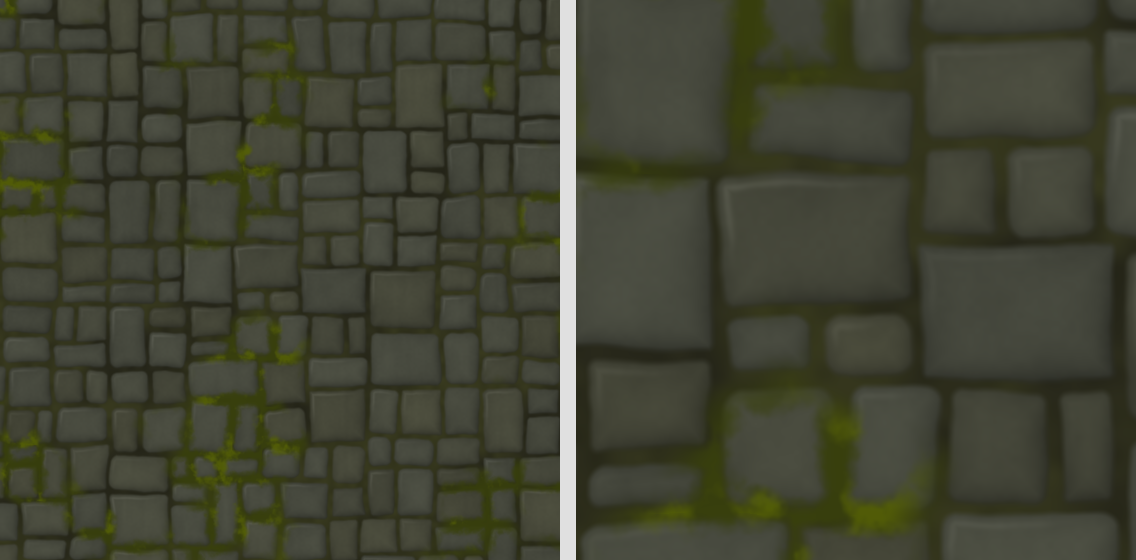
Left: the whole. Right: its middle third, enlarged.
Write a Shadertoy shader that draws this texture.

```glsl
// Old dim wall of irregular grey-olive stones with dark mortar and moss.
// Interlocking rectangles come from a jittered pinwheel grid, some split again;
// each becomes a rounded, slightly tilted block with worn, shaded edges.

#define GRID 9.0          // cells across the canvas height
#define JITTER 0.66       // shift of the grid lines, in cells
#define GAP 0.034         // typical half width of a joint, in cells
#define WOBBLE 0.10       // waviness of the stone edges
#define TILT 0.09         // range of stone rotation, radians
#define SOFT 0.024        // softness of the stone outline
#define MOSS_LEVEL 0.57   // noise level above which moss grows
#define STONE_GREY vec3(0.282, 0.291, 0.247)
#define STONE_OLIVE vec3(0.282, 0.283, 0.212)
#define MORTAR_DARK vec3(0.150, 0.150, 0.100)
#define MORTAR_OLIVE vec3(0.205, 0.210, 0.112)
#define MOSS_GREEN vec3(0.220, 0.250, 0.045)

float hash(vec2 p) {
    vec3 q = fract(p.xyx * 0.1031);
    q += dot(q, q.yzx + 33.33);
    return fract((q.x + q.y) * q.z);
}

float noise(vec2 p) {
    vec2 i = floor(p), f = fract(p);
    f = f * f * (3.0 - 2.0 * f);
    return mix(mix(hash(i), hash(i + vec2(1, 0)), f.x),
               mix(hash(i + vec2(0, 1)), hash(i + vec2(1, 1)), f.x), f.y);
}

float fbm(vec2 p) {
    float sum = 0.0, amp = 0.533;
    for (int i = 0; i < 4; i++) {
        sum += amp * noise(p);
        p = mat2(1.6, 1.2, -1.2, 1.6) * p + 7.3;
        amp *= 0.5;
    }
    return sum;
}

float lineShift(vec2 v) { return (hash(v + 51.0) - 0.5) * JITTER; }

// Finds the rectangle (lo, hi) around p and a seed for its stone.
void findStone(vec2 p, out vec2 lo, out vec2 hi, out vec2 seed) {
    lo = floor(p); hi = lo + 1.0; seed = lo;
    for (int j = -1; j <= 1; j++)
    for (int i = -1; i <= 1; i++) {
        vec2 cell = floor(p) + vec2(i, j);
        float a = lineShift(cell), b = lineShift(cell + vec2(1, 0));
        float c = lineShift(cell + vec2(0, 1)), d = lineShift(cell + 1.0);
        bool even = mod(cell.x + cell.y, 2.0) < 0.5;
        vec2 l = cell + (even ? vec2(a, b) : vec2(c, a));
        vec2 h = cell + 1.0 + (even ? vec2(d, c) : vec2(b, d));
        if (all(greaterThanEqual(p, l)) && all(lessThan(p, h))) {
            lo = l; hi = h; seed = cell;
        }
    }
    // Split long stones across their longer side
    for (int k = 0; k < 2; k++) {
        vec2 size = hi - lo;
        float chance = smoothstep(0.65, 1.45, max(size.x, size.y));
        if (hash(seed + 17.7) > chance) break;
        float at = mix(0.34, 0.66, hash(seed + 5.1));
        vec2 cut = lo + size * at;
        bool upper;
        if (size.x > size.y) {
            upper = p.x > cut.x;
            if (upper) lo.x = cut.x; else hi.x = cut.x;
        } else {
            upper = p.y > cut.y;
            if (upper) lo.y = cut.y; else hi.y = cut.y;
        }
        seed += upper ? vec2(91.3, 37.7) : vec2(43.1, 71.9);
    }
}

float roundBox(vec2 p, vec2 b, float r) {
    vec2 q = abs(p) - b + r;
    return length(max(q, 0.0)) + min(max(q.x, q.y), 0.0) - r;
}

void mainImage(out vec4 fragColor, in vec2 fragCoord) {
    vec2 uv = fragCoord / iResolution.y;
    vec2 p = uv * GRID + 20.0;
    vec2 warped = p + WOBBLE * (vec2(fbm(p * 1.7), fbm(p * 1.7 + 40.0)) - 0.5);

    // Stone shape: a tilted round box kept inside its rectangle
    vec2 lo, hi, seed;
    findStone(warped, lo, hi, seed);
    vec2 halfSize = 0.5 * (hi - lo);
    vec2 q = warped - 0.5 * (lo + hi);
    float angle = (hash(seed + 2.3) - 0.5) * TILT;
    vec2 tilted = q + angle * vec2(-q.y, q.x);
    float gap = GAP * mix(0.55, 1.45, hash(seed + 8.9));
    float corner = min(mix(0.03, 0.13, hash(seed + 3.7)), 0.5 * min(halfSize.x, halfSize.y));
    float d = max(roundBox(tilted, halfSize - gap, corner),
                  roundBox(q, halfSize - 0.02, 0.02));
    float stoneMask = 1.0 - smoothstep(-SOFT, SOFT, d);

    // Stone face: tint per stone, clouds, faint upright streaks and grain
    float cloud = fbm(p * 2.3 + seed) - 0.5;
    float streak = noise(vec2(p.x * 14.0, p.y * 1.2) + seed) - 0.5;
    float grain = noise(p * 26.0) - 0.5;
    float olive = smoothstep(0.35, 1.0, hash(seed + 6.1));
    vec3 stone = mix(STONE_GREY, STONE_OLIVE, 0.6 * olive);
    stone *= 0.96 + 0.11 * hash(seed + 9.4) + 0.14 * cloud + 0.03 * streak + 0.025 * grain;

    // Worn edges: dark towards lower right, thin light rim at upper left
    float side = dot(q / halfSize, vec2(-0.6, 0.8));
    float edgeShade = exp(min(d, 0.0) * 13.0) * mix(0.34, 0.14, smoothstep(-0.8, 0.8, side));
    float rim = exp(-pow((d + 0.055) / 0.022, 2.0)) * smoothstep(0.1, 0.9, side);
    stone *= 1.0 - edgeShade;
    stone += 0.055 * rim * hash(seed + 4.8);

    // Joints, from nearly black cracks to olive earth
    float earth = smoothstep(0.36, 0.66, fbm(p * 0.9 + 11.0));
    vec3 mortar = mix(MORTAR_DARK, MORTAR_OLIVE, earth) * (0.92 + 0.16 * noise(p * 9.0));
    vec3 col = mix(mortar, stone, stoneMask);

    // Moss fills joints in patches and creeps over stone edges
    float patchMask = smoothstep(MOSS_LEVEL, MOSS_LEVEL + 0.13, fbm(uv * 4.5 + 3.0));
    float ragged = 0.22 * (fbm(p * 5.0) - 0.5);
    float moss = patchMask * smoothstep(-0.11, 0.02, d + ragged);
    float bright = smoothstep(0.5, 0.75, fbm(p * 4.0 + 60.0)) * patchMask;
    vec3 mossColor = mix(MOSS_GREEN, vec3(0.37, 0.42, 0.01), 0.75 * bright);
    col = mix(col, mossColor, 0.9 * moss);

    fragColor = vec4(col, 1.0);
}
```
